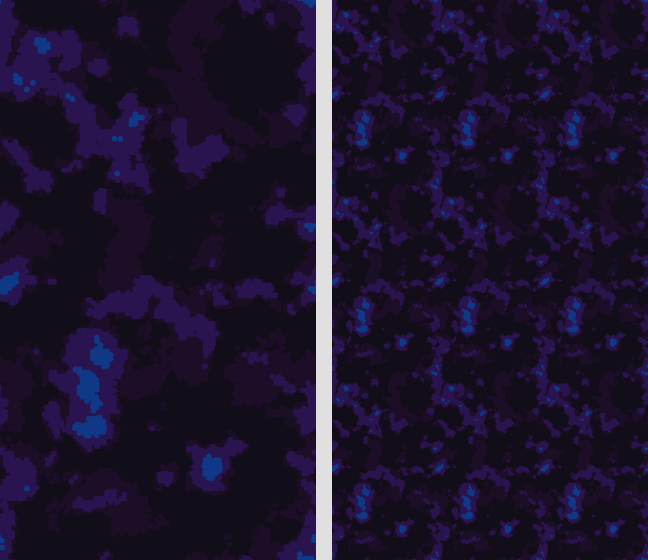
Left: one tile. Right: repeated 3 by 3.
A WebGL 1 fragment shader for this texture:

```glsl
precision highp float;

uniform vec2 u_resolution;

const vec3 BACKGROUND = vec3(0.067, 0.050, 0.098);
const vec3 HALO = vec3(0.110, 0.053, 0.148);
const vec3 PURPLE = vec3(0.160, 0.080, 0.310);
const vec3 BLUE = vec3(0.060, 0.220, 0.530);

const vec2 GRAINS = vec2(90.0, 160.0);
const float GRAIN_RADIUS = 0.82;
const float GRAIN_SCATTER = 0.4;
const float ROUGHNESS = 0.12;

// Field heights where halo, purple and blue begin
const vec3 CLOUD_LEVELS = vec3(0.160, 0.265, 0.575);
const float HAZE_LEVEL = 0.235;

vec2 hash2(vec2 p) {
  vec3 q = fract(p.xyx * vec3(0.1031, 0.1030, 0.0973));
  q += dot(q, q.yzx + 33.33);
  return fract((q.xx + q.yz) * q.zy);
}

// Whole lattice index wrapped into one period
vec2 wrapCell(vec2 cell, vec2 period) {
  return floor(mod(cell + 0.5, period));
}

float slope(vec2 cell, vec2 offset, vec2 period, float seed) {
  vec2 random = hash2(wrapCell(cell, period) + seed * 17.0);
  return dot(normalize(random - 0.4999), offset);
}

// Gradient noise that repeats once per tile
float tileNoise(vec2 uv, vec2 period, float seed) {
  vec2 p = uv * period + seed * 0.37;
  vec2 cell = floor(p);
  vec2 f = p - cell;
  vec2 w = f * f * (3.0 - 2.0 * f);
  vec2 x = vec2(1.0, 0.0);
  vec2 y = vec2(0.0, 1.0);
  float low = mix(slope(cell, f, period, seed),
                  slope(cell + x, f - x, period, seed), w.x);
  float high = mix(slope(cell + y, f - y, period, seed),
                   slope(cell + 1.0, f - 1.0, period, seed), w.x);
  return mix(low, high, w.y);
}

float cloudField(vec2 uv) {
  return tileNoise(uv, vec2(4.0, 7.0), 1.0)
       + 0.8 * tileNoise(uv, vec2(9.0, 16.0), 2.0)
       + 0.4 * tileNoise(uv, vec2(20.0, 36.0), 3.0);
}

float hazeField(vec2 uv) {
  return tileNoise(uv, vec2(5.0, 9.0), 4.0)
       + 0.5 * tileNoise(uv, vec2(14.0, 25.0), 5.0);
}

// Coverage of halo, purple, blue and haze by round grains
vec4 grainLayers(vec2 uv, float softness) {
  vec2 p = uv * GRAINS;
  vec2 home = floor(p);
  vec4 cover = vec4(0.0);
  for (int j = -1; j <= 1; j++) {
    for (int i = -1; i <= 1; i++) {
      vec2 cell = home + vec2(float(i), float(j));
      vec2 id = wrapCell(cell, GRAINS);
      vec2 center = cell + 0.5 + GRAIN_SCATTER * (hash2(id + 211.0) - 0.5);
      float disc = 1.0 - smoothstep(GRAIN_RADIUS - softness,
                                    GRAIN_RADIUS + softness,
                                    distance(p, center));
      vec2 rough = ROUGHNESS * (hash2(id + 503.0) - 0.5);
      vec2 spot = center / GRAINS;
      vec3 cloud = step(CLOUD_LEVELS, vec3(cloudField(spot) + rough.x));
      float haze = step(HAZE_LEVEL, hazeField(spot) + rough.y);
      cover = max(cover, disc * vec4(cloud, haze));
    }
  }
  return cover;
}

void main() {
  vec2 uv = gl_FragCoord.xy / u_resolution;
  float softness = min(0.6 * GRAINS.y / u_resolution.y, 0.4);
  vec4 cover = grainLayers(uv, softness);

  // Stack the flat tones from dark to bright
  vec3 color = mix(BACKGROUND, HALO, max(cover.x, cover.w));
  color = mix(color, PURPLE, cover.y);
  color = mix(color, BLUE, cover.z);
  gl_FragColor = vec4(color, 1.0);
}
```
